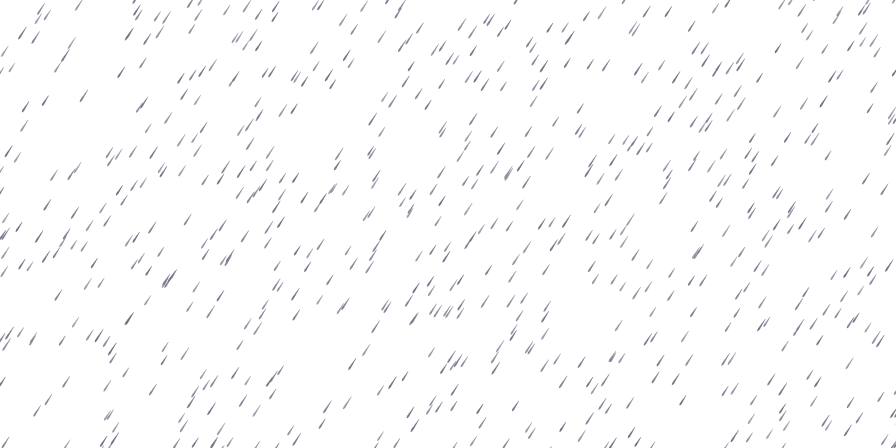
Reproduce this pattern procedurally as a WebGL 2 fragment shader.

```glsl
#version 300 es
precision highp float;
// Draws a sparse, slanted rain of short tapered grey-violet streaks on white.

uniform vec2 u_resolution;
out vec4 outColor;

// Lengths are in units of the canvas height.
const vec3 PAPER = vec3(1.0);
const vec3 INK = vec3(0.45, 0.43, 0.52);
const vec2 SLANT = vec2(0.545, 0.838);   // unit vector from head to tail
const float ROWS = 16.0;                 // scatter cells per canvas height
const int DROPS_PER_CELL = 3;
const float DENSITY = 0.42;              // chance that each drop exists
const float CLUMPING = 0.35;             // how far noise shifts that chance
const float CLUMP_CELLS = 2.6;           // clump size in scatter cells
const float DROP_LENGTH = 0.0295;
const float HEAD_RADIUS = 0.0026;
const float TAIL_RATIO = 0.2;            // tail radius relative to the head
const float MIN_OPACITY = 0.65;

// Integer hash giving three values in 0..1.
vec3 hash3(ivec3 seed) {
    uvec3 v = uvec3(seed + 4096) * 1664525u + 1013904223u;
    v += v.yzx * v.zxy;
    v ^= v >> 16u;
    v += v.yzx * v.zxy;
    return vec3(v >> 8u) / 16777216.0;
}

float gradientDot(ivec2 corner, vec2 offset) {
    float angle = 6.2831853 * hash3(ivec3(corner, 91)).x;
    return dot(vec2(cos(angle), sin(angle)), offset);
}

// Gradient noise, roughly -0.7..0.7.
float gradientNoise(vec2 p) {
    ivec2 i = ivec2(floor(p));
    vec2 f = fract(p);
    vec2 u = f * f * f * (f * (f * 6.0 - 15.0) + 10.0);
    float low = mix(gradientDot(i, f),
                    gradientDot(i + ivec2(1, 0), f - vec2(1.0, 0.0)), u.x);
    float high = mix(gradientDot(i + ivec2(0, 1), f - vec2(0.0, 1.0)),
                     gradientDot(i + ivec2(1, 1), f - vec2(1.0)), u.x);
    return mix(low, high, u.y);
}

// Share of a pixel-wide window at x that lies between lo and hi.
float windowOverlap(float x, float lo, float hi, float pixel) {
    float h = 0.5 * pixel;
    return max(0.0, min(x + h, hi) - max(x - h, lo)) / pixel;
}

// Antialiased streak, thick at its lower head and thin at its tail.
float streak(vec2 fromCenter, float len, float pixel) {
    float along = dot(fromCenter, SLANT) + 0.5 * len;
    float across = dot(fromCenter, vec2(SLANT.y, -SLANT.x));
    float t = clamp(along / len, 0.0, 1.0);
    float radius = HEAD_RADIUS * mix(1.0, TAIL_RATIO, t)
                 * mix(0.5, 1.0, smoothstep(0.0, 0.2, t));
    return windowOverlap(across, -radius, radius, pixel)
         * windowOverlap(along, 0.0, len, pixel);
}

void main() {
    float pixel = 1.0 / u_resolution.y;
    vec2 p = gl_FragCoord.xy * pixel;
    ivec2 home = ivec2(floor(p * ROWS));
    float clear = 1.0;

    // Each streak fits within the cells around its own.
    for (int y = -1; y <= 1; y++) {
        for (int x = -1; x <= 1; x++) {
            ivec2 cell = home + ivec2(x, y);
            float clump = gradientNoise((vec2(cell) + 0.5) / CLUMP_CELLS);
            float chance = DENSITY + CLUMPING * clump;
            for (int k = 0; k < DROPS_PER_CELL; k++) {
                vec3 place = hash3(ivec3(cell, k));
                if (place.z > chance) continue;
                vec3 look = hash3(ivec3(cell, k + 17));
                vec2 center = (vec2(cell) + place.xy) / ROWS;
                float len = DROP_LENGTH * mix(0.85, 1.15, look.x);
                float opacity = mix(MIN_OPACITY, 1.0, look.y);
                clear *= 1.0 - opacity * streak(p - center, len, pixel);
            }
        }
    }

    outColor = vec4(mix(INK, PAPER, clear), 1.0);
}
```
